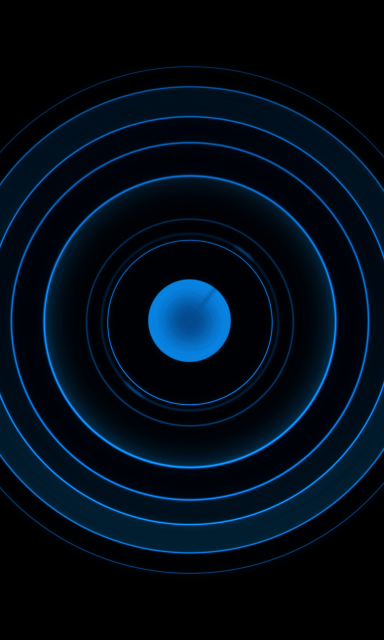
Give the GLSL for this background, as a Shadertoy shader.

```glsl
#define CENTER vec2(-0.0032, 0.0)
#define DISC_RADIUS 0.0645
#define BOWL_RADIUS 0.2279
#define BOWL_FALLOFF 0.027
#define LINE_BLUE vec3(0.04, 0.46, 0.86)
#define DISC_RIM vec3(0.03, 0.51, 0.88)
#define DISC_CORE vec3(0.015, 0.29, 0.56)
#define GLOW_TEAL vec3(0.008, 0.165, 0.26)
#define NIGHT vec3(0.0, 0.002, 0.014)

const int RING_COUNT = 8;
// Each ring: radius, vertical shift, line width, strength
const vec4 RINGS[RING_COUNT] = vec4[](
    vec4(0.3958,  0.0000, 0.0009, 0.38),
    vec4(0.3642,  0.0002, 0.0014, 0.72),
    vec4(0.3186, -0.0010, 0.0014, 0.90),
    vec4(0.2790, -0.0020, 0.0017, 0.88),
    vec4(0.2279, -0.0026, 0.0019, 0.95),
    vec4(0.1615, -0.0039, 0.0015, 0.38),
    vec4(0.1380, -0.0033, 0.0022, 0.20),
    vec4(0.1285, -0.0039, 0.0011, 0.78));

float ringDistance(vec2 p, int i) {
    return length(p - vec2(0.0, RINGS[i].y)) - RINGS[i].x;
}

float inside(float d, float aa) {
    return 1.0 - smoothstep(-aa, aa, d);
}

// Fine concentric grain from layered sines
float brushed(float r, float angle) {
    float grain = 0.0;
    float frequency = 260.0;
    for (int i = 0; i < 3; i++) {
        grain += sin(r * frequency + 2.0 * sin(angle * float(i + 2)));
        frequency *= 1.7;
    }
    return grain / 3.0;
}

// Bright rim, darker core and a thin diagonal shadow
vec3 discColor(vec2 p, float r) {
    float rim = smoothstep(0.1, 0.92, r / DISC_RADIUS);
    vec3 color = mix(DISC_CORE, DISC_RIM, rim);
    color *= 1.0 + 0.025 * brushed(r * 2.0, atan(p.y, p.x));
    vec2 along = normalize(vec2(0.62, 0.78));
    float across = dot(p, vec2(along.y, -along.x));
    float shadow = exp(-pow(across / 0.004, 2.0));
    shadow *= smoothstep(0.015, 0.045, dot(p, along));
    return color * (1.0 - 0.16 * shadow);
}

void mainImage(out vec4 fragColor, in vec2 fragCoord) {
    vec2 p = (fragCoord - 0.5 * iResolution.xy) / iResolution.y - CENTER;
    float aa = 0.7 / iResolution.y;
    float r = length(p);
    float angle = atan(p.y, p.x);
    float low = 0.5 - 0.5 * p.y / max(r, 0.001);
    float side = abs(p.x) / max(r, 0.001);
    float grain = 1.0 + 0.06 * brushed(r, angle);

    // Flat bands, painted from the outside in
    vec3 color = NIGHT * 0.3;
    vec3 outerBand = mix(vec3(0.0, 0.055, 0.105), vec3(0.005, 0.115, 0.185), low);
    vec3 middleBand = mix(vec3(0.0, 0.012, 0.045), vec3(0.0, 0.06, 0.105), low);
    color = mix(color, outerBand * grain, inside(ringDistance(p, 1), aa));
    color = mix(color, middleBand * grain, inside(ringDistance(p, 2), aa));
    color = mix(color, vec3(0.0, 0.009, 0.038), inside(ringDistance(p, 3), aa));

    // Glow falling inward from the bowl edge
    float bowl = ringDistance(p, 4);
    float depth = max(-bowl, 0.0);
    float glow = exp(-depth / BOWL_FALLOFF) * (0.5 + 0.35 * low + 0.25 * side);
    glow *= smoothstep(BOWL_RADIUS - 0.145, 0.0, depth);
    color = mix(color, NIGHT + GLOW_TEAL * glow * grain, inside(bowl, aa));

    // Thin lines with a soft halo
    for (int i = 0; i < RING_COUNT; i++) {
        float d = ringDistance(p, i);
        float width = max(RINGS[i].z, aa);
        float line = exp(-d * d / (width * width));
        float halo = 0.10 * exp(-abs(d) / 0.0045);
        float light = RINGS[i].w * mix(0.8, 1.12, low);
        color += LINE_BLUE * light * (line + halo);
    }

    // Two glints facing each other on the faint inner ring
    float diagonal = abs(dot(p / max(r, 0.001), normalize(vec2(0.62, 0.78))));
    float glint = smoothstep(0.985, 1.0, diagonal);
    color += LINE_BLUE * 0.3 * glint * exp(-pow(ringDistance(p, 6) / 0.003, 2.0));

    // Central disc
    vec2 q = p + vec2(0.0007, 0.001);
    float discRadius = length(q);
    float discEdge = discRadius - DISC_RADIUS;
    color += LINE_BLUE * 0.08 * exp(-max(discEdge, 0.0) / 0.004);
    color = mix(color, discColor(q, discRadius), inside(discEdge, aa * 1.3));

    fragColor = vec4(clamp(color, 0.0, 1.0), 1.0);
}
```
